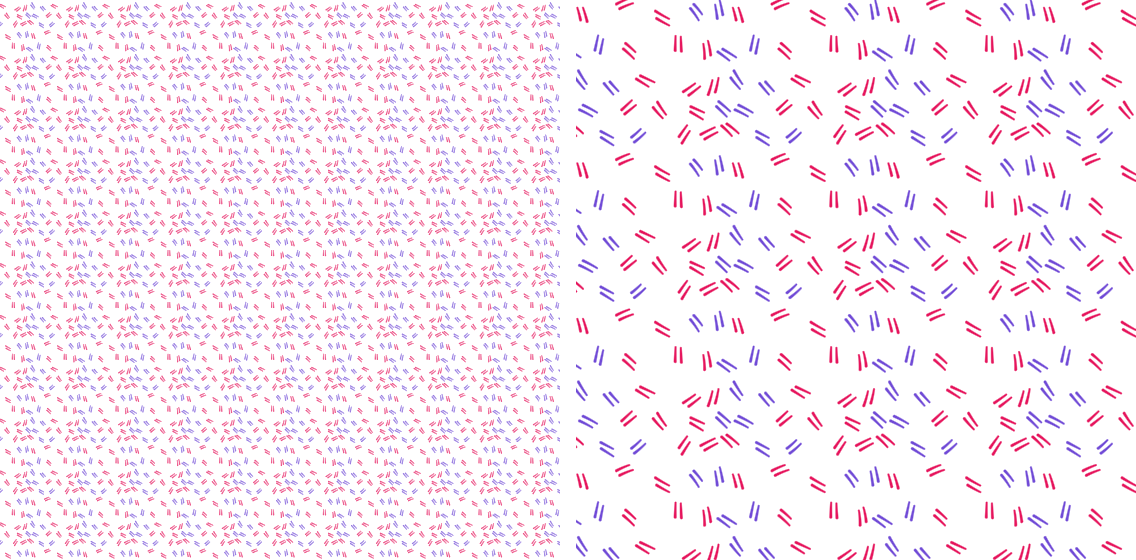
Left: the whole. Right: its middle third, enlarged.
Write a Shadertoy shader that draws this pattern.

```glsl
const vec3 PAPER = vec3(1.0);
const vec3 PINK = vec3(0.90, 0.08, 0.36);
const vec3 VIOLET = vec3(0.44, 0.29, 0.84);

const float TAU = 6.28319;
const float TILES = 10.8;        // repeats across the canvas
const float CELLS = 5.0;         // marks along one side of a tile
const float ROW_SHIFT = 0.4;     // stagger between rows, in cells
const float JITTER = 0.40;
const float CROWDING = 0.26;     // pull towards the dense part of a tile
const float HALF_LENGTH = 0.23;
const float HALF_GAP = 0.092;
const float HALF_WIDTH = 0.038;

float hash(vec2 p, float seed) {
    return fract(sin(dot(p, vec2(127.1, 311.7)) + seed * 74.7) * 43758.5453);
}

vec2 rotate(vec2 p, float angle) {
    float c = cos(angle), s = sin(angle);
    return vec2(c * p.x + s * p.y, c * p.y - s * p.x);
}

// Share of a soft box filter that is covered by a line of given radius
float lineCoverage(float dist, float radius, float blur) {
    float upper = clamp(dist + 0.5 * blur, -radius, radius);
    float lower = clamp(dist - 0.5 * blur, -radius, radius);
    return (upper - lower) / blur;
}

// One slightly bent, tapering stroke along the x axis
float stroke(vec2 p, float halfLength, float bend, float blur) {
    p.y += bend * p.x * p.x;
    float along = clamp(p.x, -halfLength, halfLength);
    float radius = HALF_WIDTH * (1.0 - 0.2 * along / halfLength);
    return lineCoverage(length(p - vec2(along, 0.0)), radius, blur);
}

// Mostly diagonal directions, some steep ones, hardly any flat ones
float markAngle(vec2 id) {
    float kind = hash(id, 3.0);
    float spread = hash(id, 9.0);
    if (kind < 0.22) return mix(1.3, 1.85, spread);
    float lean = mix(0.35, 1.0, spread);
    return kind < 0.58 ? lean : -lean;
}

// Two loose parallel strokes
float strokePair(vec2 p, vec2 id, float blur) {
    p = rotate(p, markAngle(id));
    float slide = 0.13 * (hash(id, 4.0) - 0.5);
    float splay = 0.14 * (hash(id, 5.0) - 0.5);
    float bend = 0.4 * (hash(id, 6.0) - 0.5);
    float stretch = mix(0.85, 1.1, hash(id, 7.0));
    vec2 offset = vec2(slide, HALF_GAP);
    float first = stroke(rotate(p - offset, splay), HALF_LENGTH * stretch, bend, blur);
    float second = stroke(rotate(p + offset, -splay), HALF_LENGTH, bend, blur);
    return min(first + second, 1.0);
}

// Two neighbours of every five marks in a row are violet, from a random start
vec3 markColor(vec2 id) {
    float start = floor(CELLS * hash(vec2(id.y, 2.0), 8.0));
    return mod(id.x + start, CELLS) < 1.5 ? VIOLET : PINK;
}

// Random place in a staggered cell, drawn together once per tile
vec2 markCenter(vec2 cell, vec2 id, float shift) {
    vec2 jitter = JITTER * (vec2(hash(id, 1.0), hash(id, 2.0)) - 0.5);
    vec2 center = cell + 0.5 + jitter - vec2(shift, 0.0);
    return center + CROWDING * sin(TAU * center / CELLS);
}

void mainImage(out vec4 fragColor, in vec2 fragCoord) {
    float scale = TILES * CELLS;
    vec2 p = fragCoord / iResolution.y * scale;
    float blur = 1.3 * scale / iResolution.y;
    vec3 color = PAPER;

    // Marks of the surrounding staggered cells, repeating per tile
    for (int j = -1; j <= 1; j++) {
        float row = floor(p.y) + float(j);
        float shift = ROW_SHIFT * mod(row, CELLS);
        for (int i = -1; i <= 1; i++) {
            vec2 cell = vec2(floor(p.x + shift) + float(i), row);
            vec2 id = mod(cell, CELLS);
            vec2 center = markCenter(cell, id, shift);
            color = mix(color, markColor(id), strokePair(p - center, id, blur));
        }
    }
    fragColor = vec4(color, 1.0);
}
```
